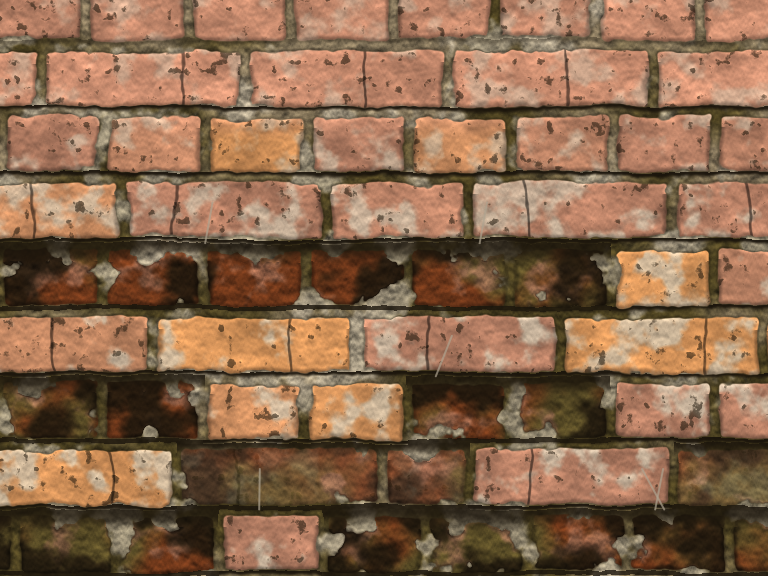
This texture is drawn by a WebGL 2 fragment shader. Its source:

```glsl
#version 300 es
precision highp float;
// Weathered brick wall: courses of headers alternate with courses of stretchers.
// Each brick is a rough rounded box; worn bricks sit back in the shade, and
// noise adds chips, lime, soot, moss and crumbling mortar. Lit from above.
uniform vec2 u_resolution;
out vec4 fragColor;

#define COURSES 8.65      // courses in the canvas height
#define HEADER 0.177      // header pitch, in canvas heights
#define JOINT 0.0085      // half width of an upright joint
#define FACE 0.415        // half height of a brick, in courses
#define ROUGHNESS 0.013   // wander of the brick edges
#define GRAIN 0.55        // strength of the surface relief

const vec3 PINK = vec3(0.76, 0.53, 0.42);
const vec3 ORANGE = vec3(0.78, 0.54, 0.33);
const vec3 RUST = vec3(0.42, 0.21, 0.10);
const vec3 LIME = vec3(0.80, 0.75, 0.66);
const vec3 MORTAR = vec3(0.60, 0.53, 0.41);
const vec3 MOSS = vec3(0.35, 0.30, 0.15);
const vec3 SOOT = vec3(0.12, 0.09, 0.05);

// Where the first joint falls in each course, as a share of one brick
const float PHASE[9] = float[9](0.16, 0.87, 0.0, 0.75, 0.0, 0.6, 0.02, 0.2, 0.85);

float hash(vec2 p) {
  return fract(sin(dot(p, vec2(127.1, 311.7))) * 43758.5453);
}

float noise(vec2 p) {
  vec2 i = floor(p), f = fract(p);
  f = f * f * (3.0 - 2.0 * f);
  return mix(mix(hash(i), hash(i + vec2(1, 0)), f.x),
             mix(hash(i + vec2(0, 1)), hash(i + vec2(1, 1)), f.x), f.y);
}

float fbm(vec2 p) {
  float sum = 0.0, amp = 0.533;
  for (int i = 0; i < 4; i++) {
    sum += amp * noise(p);
    p = mat2(1.6, 1.2, -1.2, 1.6) * p + 3.7;
    amp *= 0.5;
  }
  return sum;
}

float roundBox(vec2 p, vec2 halfSize, float r) {
  vec2 q = abs(p) - halfSize + r;
  return length(max(q, 0.0)) + min(max(q.x, q.y), 0.0) - r;
}

float segment(vec2 p, vec2 a, vec2 b) {
  vec2 ab = b - a;
  return length(p - a - ab * clamp(dot(p - a, ab) / dot(ab, ab), 0.0, 1.0));
}

// Left and right joint of the brick at x (in headers); some courses hold a cut brick
vec2 brickSpan(float x, float row) {
  float size = mod(row, 2.0) > 0.5 ? 2.0 : 1.0;
  float start = PHASE[int(clamp(row, 0.0, 8.0))];
  float cut = mod(row, 4.0) == 1.0 ? 2.3 : 99.0;
  x /= size;
  float left = x < cut ? floor(x - start) + start : floor(x - cut) + cut;
  return size * vec2(left, x < cut ? min(left + 1.0, cut) : left + 1.0);
}

// 1 for bricks that are set back and decayed
float wornBrick(float row, float x) {
  if (row == 1.0) return (x > 2.0 && x < 5.0) || x > 7.0 ? 0.75 : 0.0;
  if (row > 4.5 || mod(row, 2.0) > 0.5) return 0.0;
  bool sound = row < 3.0 && abs(x - 2.7) < 0.3 + 0.4 * row;
  return sound || x > (row < 1.0 ? 9.0 : 6.0) ? 0.0 : 1.0;
}

void main() {
  float px = 1.0 / u_resolution.y;
  vec2 p = gl_FragCoord.xy * px;
  float broad = fbm(p * 7.0 + 20.0), blotch = fbm(p * 19.0), fine = fbm(p * 65.0);
  float relief = fine - fbm(p * 65.0 + vec2(0.0, 0.35));

  // Layout, with uneven edges
  vec2 w = p + (vec2(fbm(p * 15.0 + 5.0), fbm(p * 15.0 + 9.0)) - 0.5) * ROUGHNESS;
  w += (noise(p * 90.0) - 0.5) * 0.003;
  float level = w.y * COURSES, row = floor(level);
  vec2 span = brickSpan(w.x / HEADER, row);
  float centre = 0.5 * (span.x + span.y);
  float worn = wornBrick(row, centre);
  float tint = hash(vec2(floor(centre * 4.0), row + 3.0));
  float lower = 1.0 - smoothstep(4.5, 8.0, level);

  // Brick outline, chipped more where worn
  vec2 halfSize = vec2(0.5 * (span.y - span.x) * HEADER - JOINT, FACE / COURSES);
  vec2 local = w - vec2(centre * HEADER, (row + 0.48) / COURSES);
  local.y += (tint - 0.5) * 0.005;
  float d = roundBox(local, halfSize, 0.007);
  d += (0.006 + 0.022 * worn) * smoothstep(0.52, 0.78, blotch);
  float face = 1.0 - smoothstep(-px, px, d);

  // Mortar: pale above, mossy and dark below
  vec3 bed = mix(MORTAR, MOSS, smoothstep(0.3, 0.65, broad + 0.22 * lower - 0.08));
  bed = mix(bed, LIME, 0.7 * smoothstep(0.5, 0.68, blotch));
  bed *= 0.85 + 0.5 * (fine - 0.5) + GRAIN * 1.5 * relief;

  // Brick face: clay, pale bloom, crack, decay
  vec3 clay = mix(PINK, ORANGE, smoothstep(0.35, 0.9, tint) * (1.0 - smoothstep(6.5, 7.2, level)));
  clay *= 0.9 + 0.16 * tint + 0.5 * (blotch - 0.5);
  float bloom = smoothstep(0.50, 0.72, fbm(p * 24.0 + 40.0) + 0.12 * (broad - 0.5));
  clay = mix(clay, LIME, bloom * (0.45 + 0.35 * lower));
  clay = mix(clay, SOOT, 0.6 * smoothstep(0.66, 0.78, fine));
  float crackX = (tint - 0.5) * halfSize.x + (broad - 0.5) * 0.035;
  float crack = 1.0 - smoothstep(0.0008, 0.0022 + px, abs(local.x - crackX));
  clay *= 1.0 - 0.5 * crack * step(1.5, span.y - span.x);
  vec3 decay = mix(RUST, MOSS, smoothstep(0.4, 0.65, broad + 0.1 * (2.0 - row) * 0.5));
  decay = mix(decay, PINK * 0.8, 0.7 * smoothstep(0.53, 0.7, blotch));
  decay = mix(decay, SOOT, 0.9 * smoothstep(0.47, 0.66, fbm(p * 12.0 + 60.0)));
  clay = mix(clay, decay, worn);
  clay *= 1.0 + GRAIN * (1.0 + worn) * relief;

  // Rim light on upper edges, shade on lower ones
  float rim = smoothstep(-0.009, -0.001, d);
  clay *= 1.0 + rim * (local.y > 0.6 * halfSize.y ? 0.14 : -0.3);
  vec3 color = mix(bed, clay, face);

  // Shadow cast by the course above; it reaches onto set-back bricks
  float below = fract(0.065 - fract(level));
  float reach = (0.09 + 0.3 * worn) * (0.6 + 0.9 * broad);
  float shade = 1.0 - smoothstep(0.25 * reach, reach, below);
  shade *= mix(1.0 - face, 0.85, worn) * mix(0.35, 0.92, 1.0 - smoothstep(7.2, 8.0, level));
  float crevice = (1.0 - face) * (1.0 - smoothstep(0.0, 0.006, d)) * 0.35;
  color = mix(color, SOOT * 0.8, max(shade, crevice));

  // Dry straws caught in the joints
  for (int i = 0; i < 6; i++) {
    float k = float(i);
    vec2 root = vec2(0.2 + 1.0 * hash(vec2(k, 2.0)), (1.0 + floor(5.0 * hash(vec2(k, 5.0)))) / COURSES);
    float lean = (hash(vec2(k, 8.0)) - 0.5) * 0.09;
    float straw = segment(p, root, root + vec2(lean, 0.07));
    color = mix(color, LIME * 0.85, 0.7 * (1.0 - smoothstep(0.0005, 0.0012 + px, straw)));
  }
  fragColor = vec4(clamp(color, 0.0, 1.0), 1.0);
}
```
